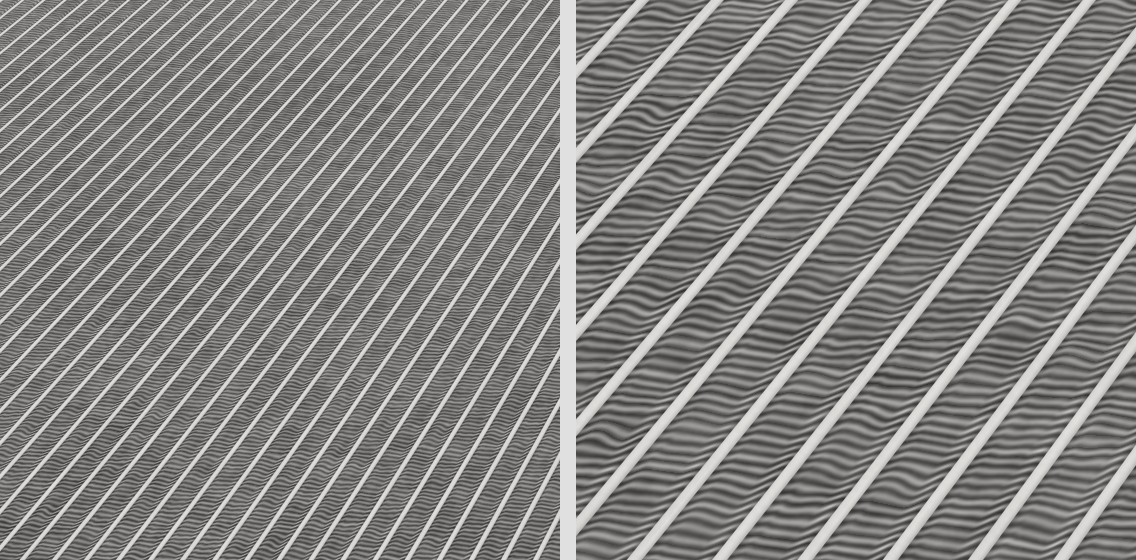
Left: the whole. Right: its middle third, enlarged.
This texture is drawn by a Shadertoy shader. Its source:

```glsl
// A radiator-like grille seen at a slant: pale bars with thin grey fins between.
// Two vanishing points on one horizon turn the canvas into bar and fin counts;
// each fin gets a hashed tone, a slight wobble and bent ends.

float hash(vec2 p) {
    vec3 q = fract(vec3(p.xyx) * 0.1031);
    q += dot(q, q.yzx + 33.33);
    return fract((q.x + q.y) * q.z);
}

float noise(vec2 p) {
    vec2 i = floor(p), f = fract(p);
    f = f * f * (3.0 - 2.0 * f);
    return mix(mix(hash(i), hash(i + vec2(1, 0)), f.x),
               mix(hash(i + vec2(0, 1)), hash(i + vec2(1, 1)), f.x), f.y);
}

void mainImage(out vec4 fragColor, in vec2 fragCoord) {
    vec2 p = fragCoord / iResolution.xy;

    // Perspective: both line families meet on the horizon above the canvas
    float depth = 2.934 - p.y;
    float bars = (p.x - 2.482) / depth * 51.2 + 80.62;
    float fins = (p.x + 14.7) / depth * 63.3;
    float barBlur = fwidth(bars);
    float finBlur = fwidth(fins);

    // Position across one strip: bars at whole numbers, fins in between
    float strip = floor(bars);
    float across = fract(bars);
    float side = across < 0.5 ? across : across - 1.0;
    float barDist = abs(side);

    // Fins: shifted per strip, wavy, hooked upward at the right end
    float phase = fins + hash(vec2(strip, 7.0));
    phase += 0.7 * (noise(vec2(bars * 3.0, fins * 0.35)) - 0.5);
    phase -= 0.9 * smoothstep(0.68, 0.92, across);
    phase += 0.4 * (1.0 - smoothstep(0.08, 0.25, across));
    vec2 finId = vec2(strip, floor(phase));
    float ridge = -cos(6.28318 * phase);
    float contrast = exp(-3.0 * finBlur * finBlur) * mix(0.75, 1.1, hash(finId + 31.0));

    // Fin tone: random per fin, worn in patches, shaded next to the bars
    float tone = 0.425 + 0.035 * p.y + 0.17 * contrast * ridge;
    tone += 0.06 * (hash(finId) - 0.5);
    tone += 0.07 * (noise(vec2(bars * 5.0, fins * 0.8)) - 0.5);
    tone += 0.04 * (noise(p * 6.0) - 0.5);
    float hook = smoothstep(0.7, 0.82, across) * (1.0 - smoothstep(0.84, 0.92, across));
    tone += 0.09 * hook * max(ridge, 0.0);
    tone *= mix(0.8, 1.0, smoothstep(0.09, 0.19, barDist));
    vec3 color = tone * vec3(1.008, 1.0, 0.985);

    // Bars: rounded, a little darker on the lower right flank
    float crown = 0.86 - 0.1 * smoothstep(0.0, 0.1, side) - 0.04 * smoothstep(0.03, 0.1, barDist);
    crown += 0.03 * (noise(vec2(strip * 9.0, fins * 0.2)) - 0.5);
    float mask = 1.0 - smoothstep(0.088 - 0.5 * barBlur, 0.088 + 0.5 * barBlur, barDist);
    color = mix(color, crown * vec3(1.005, 1.0, 0.988), mask);

    // Fine surface grain
    color += 0.02 * (noise(p * 400.0) - 0.5);
    fragColor = vec4(clamp(color, 0.0, 1.0), 1.0);
}
```
